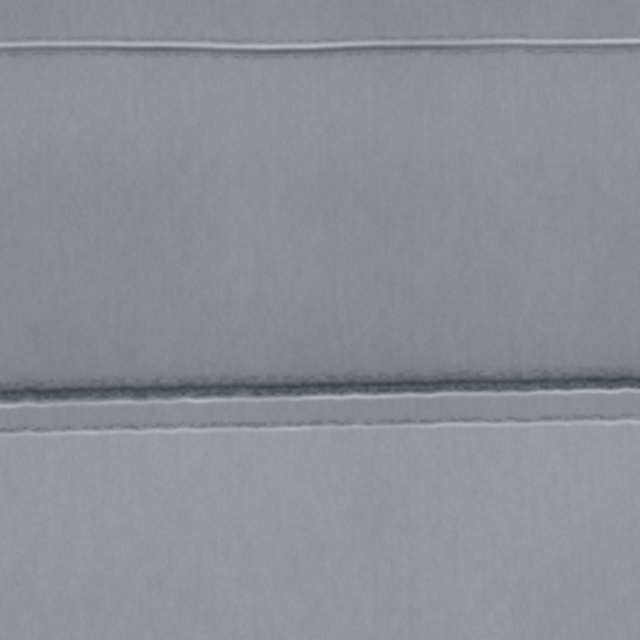
Reproduce this texture procedurally as a WebGL 2 fragment shader.

```glsl
#version 300 es
precision highp float;

uniform vec2 u_resolution;
out vec4 fragColor;

const vec3 PANEL = vec3(0.53, 0.555, 0.567);
const vec3 LEDGE = vec3(0.525, 0.555, 0.58);
const vec3 LOWER_PANEL = vec3(0.578, 0.604, 0.622);
const vec3 GROOVE = vec3(0.35, 0.38, 0.40);
const vec3 SHADOW = vec3(0.23, 0.26, 0.30);
const vec3 HIGHLIGHT = vec3(0.71, 0.74, 0.75);

float hash(vec2 p) {
    return fract(sin(dot(p, vec2(127.1, 311.7))) * 43758.5453);
}

float noise(vec2 p) {
    vec2 cell = floor(p);
    vec2 f = fract(p);
    f = f * f * (3.0 - 2.0 * f);
    float low = mix(hash(cell), hash(cell + vec2(1.0, 0.0)), f.x);
    float high = mix(hash(cell + vec2(0.0, 1.0)), hash(cell + 1.0), f.x);
    return mix(low, high, f.y);
}

float fbm(vec2 p) {
    float sum = 0.0;
    float weight = 0.5;
    for (int i = 0; i < 4; i++) {
        sum += weight * (noise(p) - 0.5);
        p = p * 2.03 + 17.3;
        weight *= 0.5;
    }
    return sum;
}

// Soft line around distance zero
float line(float d, float width) {
    return exp(-d * d / (width * width));
}

// Uneven strength along a worn edge
float wear(float x, float frequency, float seed) {
    return 0.5 + 0.5 * noise(vec2(x * frequency, seed));
}

// Broad stains plus fine, vertically brushed grain
float surfaceGrain(vec2 uv) {
    float stains = fbm(uv * vec2(5.0, 3.0)) * 0.035;
    float brushed = fbm(uv * vec2(90.0, 35.0) + 40.0) * 0.03;
    float fine = (noise(uv * vec2(260.0, 200.0)) - 0.5) * 0.022;
    return stains + brushed + fine;
}

// Thin seam: bright lip above a dark groove
vec3 addSeam(vec3 color, vec2 uv) {
    float sag = 0.006 * line(uv.x - 0.43, 0.13);
    float ripple = 0.003 * fbm(vec2(uv.x * 14.0, 3.0));
    float d = uv.y - (0.931 + 0.005 * uv.x - sag + ripple);
    float speckle = noise(uv * vec2(130.0, 200.0));
    color = mix(color, GROOVE, 0.35 * speckle * line(d - 0.008, 0.004));
    color = mix(color, GROOVE, 0.95 * wear(uv.x, 9.0, 2.0) * line(d + 0.008, 0.0048));
    color = mix(color, GROOVE, 0.45 * speckle * line(d + 0.016, 0.004));
    return mix(color, HIGHLIGHT, wear(uv.x, 6.0, 8.0) * line(d, 0.0038));
}

// Sloping ledge: overhang shadow, bright lip and rough lower edge
vec3 addLedge(vec3 color, vec2 uv) {
    float jitter = 0.005 * fbm(vec2(uv.x * 45.0, 11.0));
    float speckle = noise(uv * vec2(150.0, 190.0) + 9.0);
    float shadowD = uv.y - (0.387 + 0.020 * uv.x + jitter);
    float lipD = uv.y - (0.366 + 0.024 * uv.x + jitter);
    float edgeD = uv.y - (0.323 + 0.020 * uv.x + jitter);

    color = mix(color, LEDGE, smoothstep(0.004, -0.004, shadowD));
    color = mix(color, LOWER_PANEL, smoothstep(0.003, -0.003, edgeD));

    float penumbra = exp(-max(shadowD, 0.0) / 0.024) * step(0.0, shadowD);
    color = mix(color, GROOVE, 0.48 * penumbra);
    color = mix(color, GROOVE, 0.7 * speckle * line(shadowD - 0.012, 0.008));
    color = mix(color, SHADOW, (0.72 + 0.28 * speckle) * line(shadowD, 0.0065));
    color = mix(color, SHADOW, (0.35 + 0.45 * speckle) * line(shadowD + 0.009, 0.006));

    color = mix(color, HIGHLIGHT, 0.85 * wear(uv.x, 16.0, 5.0) * line(lipD, 0.0035));
    color = mix(color, GROOVE, 0.65 * speckle * line(edgeD - 0.006, 0.0045));
    return mix(color, HIGHLIGHT, 0.75 * wear(uv.x, 22.0, 14.0) * line(edgeD + 0.002, 0.0038));
}

void main() {
    vec2 uv = gl_FragCoord.xy / u_resolution;

    // Upper panel with a faint sheen below the seam
    vec3 color = PANEL + 0.022 * line(uv.y - 0.84, 0.10) - 0.012 * line(uv.y - 0.46, 0.07);
    color = addSeam(color, uv);
    color = addLedge(color, uv);

    // Lower panel cools and darkens slightly toward the bottom corners
    float bottom = smoothstep(0.3, 0.0, uv.y);
    color -= bottom * vec3(0.020, 0.015, 0.008) * (0.5 + abs(uv.x - 0.5));
    color += surfaceGrain(uv);
    fragColor = vec4(clamp(color, 0.0, 1.0), 1.0);
}
```
